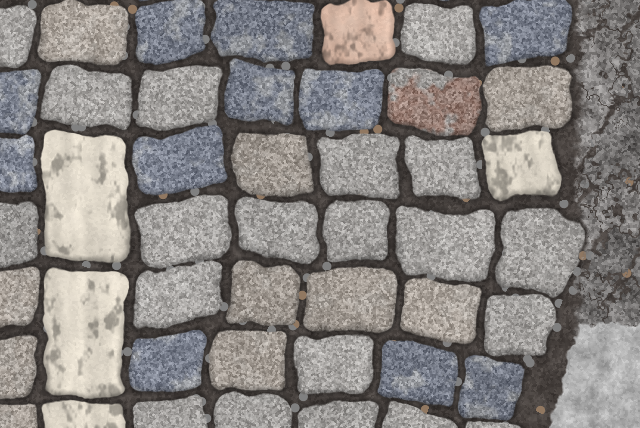
Give the GLSL for this texture, as a WebGL 2 fragment shader.

```glsl
#version 300 es
precision highp float;
// Old street paving: worn granite setts in uneven, bending rows, a column of
// long pale marble blocks, and broken asphalt with a slab at the right edge.
// Each sett is a jittered rounded box; cellular noise makes grain and cracks.
uniform vec2 u_resolution;
out vec4 outColor;

const vec2 PITCH = vec2(0.207, 0.155);    // sett spacing, canvas height = 1
const vec2 ORIGIN = vec2(-0.11, 0.075);   // corner of cell (0, 0)
const float GAP = 0.0095;                 // half width of a joint
const float JITTER = 0.30;                // wander of upright joints
const float TILT = 0.08;                  // random turn of a sett
const float ROUNDING = 0.022;
const float ROUGH_EDGE = 0.016;
const float BEND = 0.5;                   // turn of rows at lower right
const float LAST_COLUMN = 6.0;
const float MARBLE_COLUMN = 1.0;
const float MARBLE_TOP = 4.0;
const float GRAIN = 0.22;
const vec3 SOIL_DARK = vec3(0.19, 0.17, 0.16);
const vec3 SOIL_LIGHT = vec3(0.38, 0.355, 0.34);
const vec3 BLUE_GRANITE = vec3(0.46, 0.48, 0.53);
const vec3 GREY_GRANITE = vec3(0.62, 0.61, 0.60);
const vec3 WARM_GRANITE = vec3(0.63, 0.60, 0.57);
const vec3 MARBLE = vec3(0.88, 0.85, 0.79);
const vec3 PINK = vec3(0.85, 0.70, 0.62);
const vec3 RUST = vec3(0.57, 0.46, 0.42);
const vec3 ASPHALT = vec3(0.47, 0.46, 0.455);
const vec3 SLAB = vec3(0.70, 0.70, 0.70);

float hash(vec2 p) {
  vec3 h = fract(p.xyx * 0.1031);
  h += dot(h, h.yzx + 33.33);
  return fract((h.x + h.y) * h.z);
}

float noise(vec2 p) {
  vec2 i = floor(p), f = fract(p);
  f *= f * (3.0 - 2.0 * f);
  return mix(mix(hash(i), hash(i + vec2(1, 0)), f.x),
             mix(hash(i + vec2(0, 1)), hash(i + 1.0), f.x), f.y);
}

float fbm(vec2 p) {
  return 0.5 * noise(p) + 0.3 * noise(p * 2.1 + 7.0) + 0.2 * noise(p * 4.3 + 19.0);
}

// Nearest distance, second distance, random value of the nearest cell.
vec3 cellular(vec2 p) {
  vec3 near = vec3(9.0, 9.0, 0.0);
  for (int k = 0; k < 9; k++) {
    vec2 c = floor(p) + vec2(k % 3 - 1, k / 3 - 1);
    float d = length(c + vec2(hash(c), hash(c + 57.0)) - p);
    if (d < near.x) near = vec3(d, near.x, hash(c + 91.0));
    else near.y = min(near.y, d);
  }
  return near;
}

// Position of the upright joint left of a cell; the marble column stays straight.
float joint(float column, float row) {
  bool straight = row < MARBLE_TOP && abs(column - MARBLE_COLUMN - 0.5) < 1.0;
  return column + (straight ? 0.0 : JITTER * (hash(vec2(column, row) + 13.0) - 0.5));
}

// Distance to one sett; also returns the cell that owns it.
float sett(vec2 q, inout vec2 cell, out vec2 local) {
  float rows = 1.0;
  if (cell.x == MARBLE_COLUMN && cell.y >= 0.0 && cell.y < MARBLE_TOP) {
    cell.y = 2.0 * floor(cell.y * 0.5);
    rows = 2.0;
  }
  float left = joint(cell.x, cell.y), right = joint(cell.x + 1.0, cell.y);
  float a = hash(cell + 31.0) - 0.5, b = hash(cell + 73.0) - 0.5;
  local = q - PITCH * vec2(0.5 * (left + right), cell.y + 0.5 * rows) - vec2(0.0, 0.014 * b);
  float turn = TILT * a * 2.0 / rows;
  local = mat2(cos(turn), -sin(turn), sin(turn), cos(turn)) * local;
  vec2 shaped = local * vec2(1.0 + 1.2 * b * local.y / rows, 1.0);
  vec2 extent = 0.5 * PITCH * vec2(right - left, rows) - GAP * (1.0 + 0.7 * vec2(a, b));
  vec2 e = abs(shaped) - extent + ROUNDING;
  return length(max(e, 0.0)) + min(max(e.x, e.y), 0.0) - ROUNDING;
}

vec3 settColour(vec2 cell, vec2 local, vec2 p, vec3 crystal) {
  float kind = hash(cell + 5.0), blotch = fbm(p * 22.0 + kind * 40.0);
  bool marble = (cell.x == MARBLE_COLUMN && cell.y < MARBLE_TOP) || cell == vec2(6, 3);
  if (marble || cell == vec2(4, 5)) {
    float veins = sin(local.x * 75.0 + 5.0 * fbm(p * vec2(16, 5))) + 0.5 * sin(local.x * 170.0 + p.y * 9.0);
    vec3 c = mix(marble ? MARBLE : PINK, vec3(0.84, 0.81, 0.77), 0.4 * blotch);
    c *= 1.0 + 0.035 * veins + 0.25 * GRAIN * (crystal.z - 0.5);
    return c * (1.0 - 0.3 * smoothstep(0.56, 0.78, fbm(p * vec2(38, 24))));
  }
  vec3 c = kind < 0.46 ? BLUE_GRANITE : kind < 0.76 ? GREY_GRANITE : WARM_GRANITE;
  if (cell == vec2(5, 4)) c = mix(GREY_GRANITE, RUST, smoothstep(0.3, 0.55, blotch));
  float wear = smoothstep(0.5, 0.72, blotch) * (kind < 0.46 ? 0.55 : 0.2);
  c = mix(c, vec3(0.71, 0.71, 0.70), wear) * (0.95 + 0.12 * hash(cell + 3.0));
  return c + GRAIN * (crystal.z - 0.5) + 0.16 * (noise(p * 290.0) - 0.5);
}

void main() {
  vec2 p = gl_FragCoord.xy / u_resolution.y;
  float px = 1.0 / u_resolution.y;
  vec3 crystal = cellular(p * 165.0);
  float rough = fbm(p * 34.0) - 0.5;

  // Bend the rows, then find the closest sett.
  float slope = BEND * max(p.x - 0.7, 0.0) * smoothstep(0.65, 0.3, p.y);
  vec2 q = p + vec2(-slope * (p.y - 0.4), 0.5 * slope * (p.x - 0.7)) - ORIGIN;
  q += 0.006 * vec2(sin(p.y * 11.0), sin(p.x * 8.0) + sin(p.x * 17.0 + 2.0));
  q += ROUGH_EDGE * (vec2(noise(p * 24.0), noise(p * 24.0 + 50.0)) - 0.5);
  float d = 9.0;
  vec2 owner = vec2(0), local = vec2(0);
  for (int k = 0; k < 9; k++) {
    vec2 cell = floor(q / PITCH) + vec2(k % 3 - 1, k / 3 - 1), at;
    if (cell.x > LAST_COLUMN) continue;
    float dist = sett(q, cell, at);
    if (dist < d) { d = dist; owner = cell; local = at; }
  }
  d += 0.009 * rough;

  // Soil with grit and small pebbles, darker beside the setts.
  vec3 colour = mix(SOIL_DARK, SOIL_LIGHT, 0.65 * fbm(p * 45.0) + 0.4 * (crystal.z - 0.35));
  colour *= mix(0.78, 1.08, smoothstep(0.0, 0.016, d));
  vec3 pebble = cellular(p * 32.0);
  float stone = smoothstep(0.04, -0.04, pebble.x - 0.34) * step(0.84, pebble.z);
  colour = mix(colour, mix(vec3(0.50), vec3(0.57, 0.47, 0.38), step(0.96, pebble.z)), stone);

  // Cracked asphalt and the pale slab.
  vec3 chunk = cellular(p * vec2(8.0, 6.5) + 1.1 * rough);
  float broken = smoothstep(0.05, 0.13, chunk.y - chunk.x + 0.25 * rough) * smoothstep(1.34, 1.37, p.x + 0.05 * rough);
  vec3 tar = ASPHALT * (0.86 + 0.28 * chunk.z) + 0.35 * rough + GRAIN * (crystal.z - 0.5);
  colour = mix(colour, tar, broken * smoothstep(0.0, 0.012, d));
  float slab = max(p.y - 0.245, 1.285 + 0.28 * p.y - p.x) + 0.035 * rough;
  vec3 slabTone = SLAB + 0.3 * rough + 0.4 * GRAIN * (crystal.z - 0.5);
  colour = mix(colour, slabTone, smoothstep(0.004, -0.004, slab));

  // Worn faces: lit upper rims, dark lower flanks.
  vec3 face = settColour(owner, local, p, crystal);
  float rim = 1.0 - smoothstep(0.0, 0.016, -d);
  face *= 1.0 + 0.13 * (fbm(p * 12.0) - 0.5) - rim * (0.16 - 1.6 * clamp(local.y, -0.09, 0.09));
  colour = mix(colour, face, smoothstep(px, -px, d));
  outColor = vec4(clamp(colour, 0.0, 1.0), 1.0);
}
```
